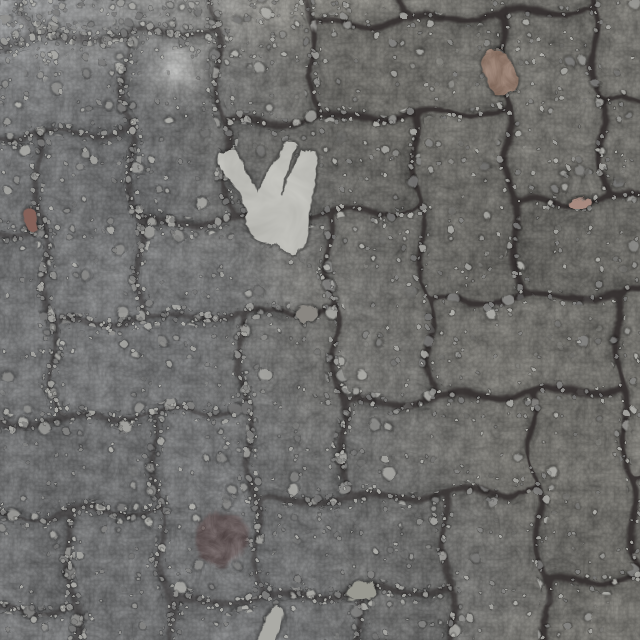
This texture is drawn by a Shadertoy shader. Its source:

```glsl
// Worn grey paving: wavy-edged 2:1 blocks in a slightly turned herringbone,
// found per cell from (column + row) mod 4. Layered sines stain the blocks,
// cellular noise scatters grit in the joints, and tapered capsules form litter.

float hash(vec2 p) {
    return fract(sin(dot(p, vec2(127.1, 311.7))) * 43758.5);
}

// Distance to the nearest site, and that site's random value
vec2 cellular(vec2 p) {
    vec2 best = vec2(9.0, 0.0);
    for (int y = -1; y <= 1; y++)
    for (int x = -1; x <= 1; x++) {
        vec2 c = floor(p) + vec2(x, y);
        vec2 site = c + 0.15 + 0.7 * vec2(hash(c), hash(c + 17.3));
        float d = length(p - site);
        if (d < best.x) best = vec2(d, hash(c + 41.7));
    }
    return best;
}

// Layered, turned and bent sines, roughly -0.7 to 0.7
float mottle(vec2 p) {
    float sum = 0.0, amp = 0.5;
    for (int i = 0; i < 5; i++) {
        p = mat2(0.8, 0.6, -0.6, 0.8) * p * 1.7 + 1.3;
        p += 0.7 * sin(p.yx * 0.8 + float(i));
        sum += amp * sin(p.x) * sin(p.y);
        amp *= 0.65;
    }
    return sum;
}

// Distance to the block's edge, and the block's random value
vec2 herringbone(vec2 q) {
    vec2 cell = floor(q);
    float k = mod(cell.x + cell.y, 4.0);
    vec2 size = k < 2.0 ? vec2(2, 1) : vec2(1, 2);
    vec2 corner = cell - (k == 1.0 ? vec2(1, 0) : k == 3.0 ? vec2(0, 1) : vec2(0));
    vec2 e = abs(q - corner - 0.5 * size) - 0.5 * size + 0.08;
    float edge = 0.08 - length(max(e, 0.0)) - min(max(e.x, e.y), 0.0);
    return vec2(edge, hash(corner));
}

// Capsule whose radius runs from ra at a to rb at b
float taper(vec2 p, vec2 a, vec2 b, float ra, float rb) {
    float h = clamp(dot(p - a, b - a) / dot(b - a, b - a), 0.0, 1.0);
    return length(p - mix(a, b, h)) - mix(ra, rb, h);
}

// Lays a tinted shape with a thin shadow round it
vec3 lay(vec3 base, vec3 tint, float d, float px) {
    base *= 1.0 - 0.3 * (1.0 - smoothstep(0.0, 0.007, d));
    return mix(base, tint, 1.0 - smoothstep(-px, px, d));
}

void mainImage(out vec4 fragColor, in vec2 fragCoord) {
    vec2 p = fragCoord / iResolution.xy;
    p.y = 1.0 - p.y;
    float px = 1.0 / iResolution.y;
    float broad = mottle(p * 5.0), medium = mottle(p * 22.0), fine = mottle(p * 65.0);

    // Block grid with wavy, chipped edges
    vec2 q = inverse(mat2(0.147, -0.008, 0.012, 0.148)) * (p - vec2(0.349, 0.195));
    q += 0.05 * sin(6.283 * (q.yx + vec2(0.65, 0.05)));
    q += 0.035 * vec2(medium, mottle(p * 22.0 + 9.0));
    vec2 block = herringbone(q);

    // Wear grows to the lower left, dust lies along the upper left
    float wear = 1.0 - smoothstep(0.0, 0.6, p.x - 0.4 * p.y + 0.1 * broad);
    float dust = 1.0 - smoothstep(0.0, 0.16, p.y + 0.3 * max(p.x - 0.3, 0.0) + 0.06 * medium);

    // Block faces
    float tone = 0.425 + 0.04 * (block.y - 0.5) + 0.04 * broad + 0.035 * medium + 0.07 * fine;
    tone += 0.03 * wear + 0.13 * dust + 0.08 * (0.4 - cellular(p * 150.0).x);
    tone += 0.2 * exp(-700.0 * dot(p - vec2(0.275, 0.11), p - vec2(0.275, 0.11)));
    vec3 col = tone * mix(vec3(1.01, 1.0, 0.96), vec3(0.99, 1.0, 1.01), wear);

    // Dark joints, partly filled where worn
    float width = 0.03 + 0.022 * mottle(p * 14.0 + 4.0);
    float joint = 1.0 - smoothstep(0.3 * width, 1.4 * width + 0.01, block.x);
    col *= 1.0 - 0.15 * (1.0 - smoothstep(0.0, 0.14, block.x));
    col = mix(col, vec3(0.2, 0.18, 0.18), joint * (0.9 - 0.5 * wear - 0.3 * dust));

    // Grit in three sizes, thickest beside the joints
    float near = 1.0 - smoothstep(0.02, 0.13, block.x);
    for (int i = 0; i < 3; i++) {
        vec2 g = cellular((p + 0.003 * fine) * 40.0 * pow(1.65, float(i)) + 7.0 * float(i));
        float chance = 0.05 + near * mix(0.14, 0.4, wear) + 0.22 * dust;
        float present = smoothstep(0.98 - chance, 1.02 - chance, g.y);
        float radius = 0.16 + 0.24 * fract(g.y * 57.0);
        col *= 1.0 - 0.22 * present * (1.0 - smoothstep(radius, radius + 0.25, g.x));
        vec3 stone = mix(vec3(0.47), vec3(0.75, 0.75, 0.73), fract(g.y * 91.0));
        col = mix(col, stone, 0.85 * present * (1.0 - smoothstep(radius - 0.1, radius + 0.06, g.x)));
    }

    // Litter: rusty disc, chips, pebbles and a stick
    vec2 s = p + 0.006 * vec2(medium, fine);
    float disc = length(s - vec2(0.345, 0.842)) - 0.044;
    col = mix(col, vec3(0.36, 0.29, 0.29) + 0.1 * fine, 0.65 * (1.0 - smoothstep(-0.008, 0.004, disc)));
    col = lay(col, vec3(0.56, 0.47, 0.42) + 0.08 * fine, taper(s, vec2(0.775, 0.095), vec2(0.787, 0.125), 0.019, 0.023), px);
    col = lay(col, vec3(0.52, 0.38, 0.35), taper(s, vec2(0.047, 0.335), vec2(0.05, 0.355), 0.011, 0.008), px);
    col = lay(col, vec3(0.66, 0.54, 0.5), taper(s, vec2(0.895, 0.32), vec2(0.92, 0.315), 0.008, 0.006), px);
    col = lay(col, vec3(0.6, 0.6, 0.57), taper(s, vec2(0.555, 0.925), vec2(0.575, 0.922), 0.015, 0.013), px);
    col = lay(col, vec3(0.54, 0.53, 0.51), taper(s, vec2(0.473, 0.492), vec2(0.483, 0.49), 0.013, 0.012), px);
    col = lay(col, vec3(0.67, 0.67, 0.65), taper(s, vec2(0.43, 0.96), vec2(0.412, 1.01), 0.012, 0.014), px);

    // Pale torn leaf of three lobes with a split
    float leaf = taper(s, vec2(0.357, 0.25), vec2(0.402, 0.33), 0.016, 0.012);
    leaf = min(leaf, taper(s, vec2(0.452, 0.235), vec2(0.42, 0.345), 0.012, 0.037));
    leaf = min(leaf, taper(s, vec2(0.477, 0.253), vec2(0.455, 0.372), 0.018, 0.024));
    leaf = max(leaf, -taper(s, vec2(0.464, 0.235), vec2(0.442, 0.305), 0.005, 0.001));
    col = lay(col, vec3(0.74, 0.74, 0.72) + 0.05 * medium, leaf, px);

    fragColor = vec4(clamp(col, 0.0, 1.0), 1.0);
}
```
